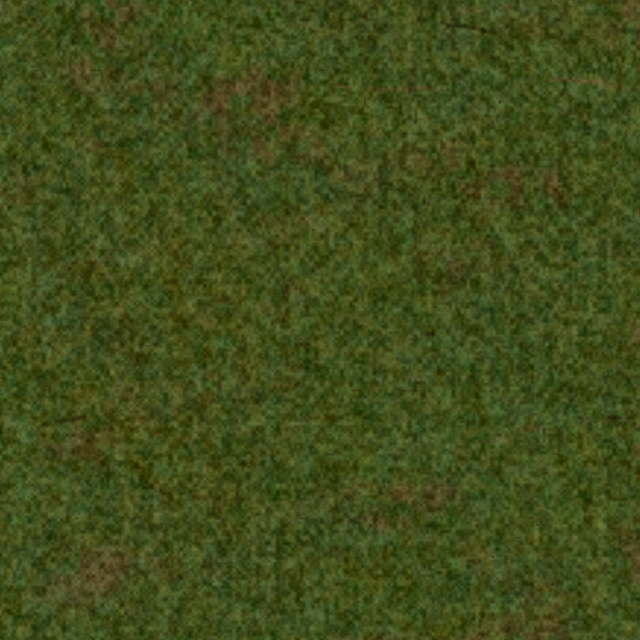
Give the GLSL for this texture, as a Shadertoy shader.

```glsl
// Short mown grass seen from above, with faint brown thatch and a few dry strands.

#define TURF_COLOR   vec3(0.257, 0.306, 0.105)
#define THATCH_COLOR vec3(0.350, 0.275, 0.140)
#define SOIL_COLOR   vec3(0.185, 0.165, 0.050)
#define GRAIN_SCALE  125.0
#define GRAIN_AMOUNT 0.125
#define TINT_AMOUNT  0.045
#define THATCH_AMOUNT 0.75
#define STRAND_COUNT 8
#define STRAND_WIDTH 0.0035

float hash(vec2 p) {
    return fract(sin(dot(p, vec2(127.1, 311.7))) * 43758.545);
}

// Smooth value noise in -1..1
float noise(vec2 p) {
    vec2 cell = floor(p);
    vec2 f = fract(p);
    f = f * f * (3.0 - 2.0 * f);
    float low = mix(hash(cell), hash(cell + vec2(1.0, 0.0)), f.x);
    float high = mix(hash(cell + vec2(0.0, 1.0)), hash(cell + vec2(1.0, 1.0)), f.x);
    return 2.0 * mix(low, high, f.y) - 1.0;
}

// Light and dark blade tips, from fine specks up to soft clumps
float bladeGrain(vec2 uv) {
    float tips = noise(uv * GRAIN_SCALE * vec2(1.05, 0.9));
    float specks = noise(uv.yx * GRAIN_SCALE * 1.75 + 37.0);
    float clumps = noise(uv * GRAIN_SCALE * 0.4 + 71.0);
    float stems = noise(uv * GRAIN_SCALE * vec2(0.75, 0.12) + 13.0);
    return 0.62 * tips + 0.45 * specks + 0.25 * clumps + 0.17 * stems;
}

// Ragged brown patches, denser towards the top
float thatch(vec2 uv) {
    float patches = noise(uv * vec2(4.5, 8.0) + 5.3)
                  + 0.55 * noise(uv * vec2(13.0, 17.0) + 19.0)
                  + 0.45 * (uv.y - 0.5);
    float ragged = 0.5 + 0.5 * noise(uv * vec2(52.0, 44.0) + 3.0);
    return smoothstep(0.25, 1.1, patches) * smoothstep(0.1, 0.8, ragged);
}

// One broken, nearly level strand; the seed sets its place and length
float strand(vec2 uv, float seed) {
    vec2 center = vec2(hash(vec2(seed, 1.7)), mix(0.3, 1.0, hash(vec2(seed, 4.1))));
    float halfLength = mix(0.05, 0.17, hash(vec2(seed, 8.3)));
    float slope = 0.3 * (hash(vec2(seed, 6.9)) - 0.5);
    vec2 d = uv - center;
    float bend = 0.008 * noise(vec2(uv.x * 18.0, seed * 7.0));
    float across = abs(d.y - slope * d.x - bend);
    float body = 1.0 - smoothstep(0.2 * STRAND_WIDTH, 1.7 * STRAND_WIDTH, across);
    float ends = 1.0 - smoothstep(0.6, 1.0, abs(d.x) / halfLength);
    float gaps = smoothstep(-0.35, 0.5, noise(vec2(uv.x * 48.0, seed * 11.0)));
    return body * ends * gaps;
}

void mainImage(out vec4 fragColor, in vec2 fragCoord) {
    vec2 uv = fragCoord / iResolution.y;

    // Turf, drifting between cool green, olive and bluish grey
    float warmth = 0.65 * noise(uv * 58.0 + 91.0)
                 + 0.5 * noise(uv * vec2(90.0, 75.0) + 43.0)
                 + 0.3 * noise(uv * 3.5 + 27.0);
    float coolness = noise(uv * 64.0 + 57.0) + 0.5 * noise(uv * 11.0 + 83.0);
    vec3 color = TURF_COLOR;
    color += TINT_AMOUNT * warmth * vec3(0.75, -0.25, -0.35);
    color += TINT_AMOUNT * coolness * vec3(-0.1, 0.0, 0.55);

    // Thatch
    color = mix(color, THATCH_COLOR, THATCH_AMOUNT * thatch(uv));

    // Dry strands, alternating dark and tan
    for (int i = 0; i < STRAND_COUNT; i++) {
        float seed = float(i) + 2.0;
        vec3 strandColor = mix(SOIL_COLOR, THATCH_COLOR, mod(seed, 2.0));
        color = mix(color, strandColor, 0.6 * strand(uv, seed));
    }

    // Blade grain, with a few dark gaps between the blades
    color += GRAIN_AMOUNT * bladeGrain(uv) * vec3(0.95, 1.0, 0.85);
    float gap = smoothstep(0.68, 0.95, noise(uv * GRAIN_SCALE * 0.8 + 151.0));
    color = mix(color, SOIL_COLOR, 0.55 * gap);

    fragColor = vec4(clamp(color, 0.0, 1.0), 1.0);
}
```
